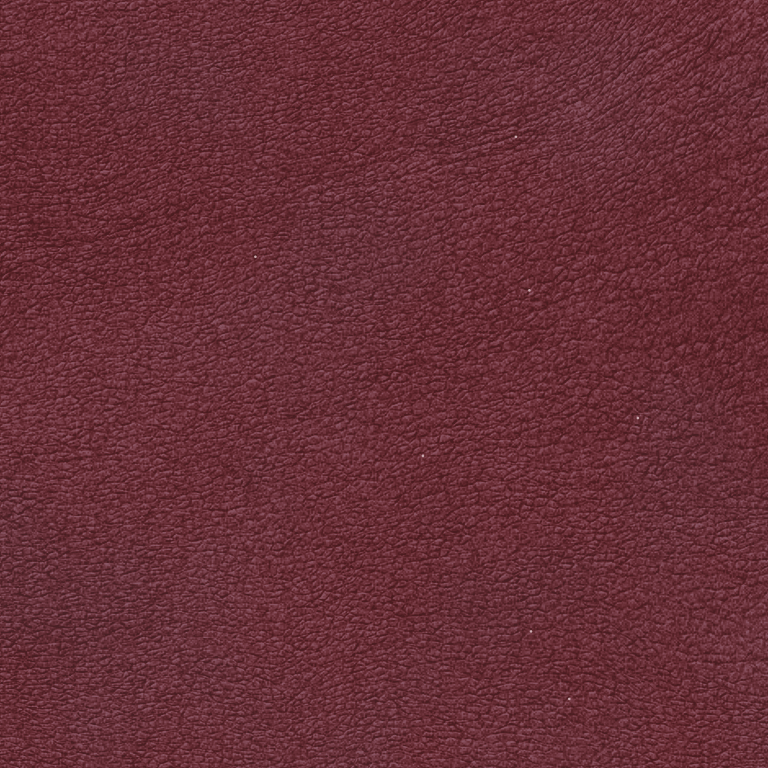
Reproduce this texture procedurally as a Shadertoy shader.

```glsl
// Burgundy leather with fine pebbled grain, slanting folds and soft purple sheen.

vec2 hash2(vec2 p) {
    vec3 a = fract(p.xyx * vec3(0.1031, 0.1030, 0.0973));
    a += dot(a, a.yzx + 33.33);
    return fract((a.xx + a.yz) * a.zy);
}

float noise(vec2 p) {
    vec2 i = floor(p), f = fract(p);
    f = f * f * (3.0 - 2.0 * f);
    return mix(mix(hash2(i).x, hash2(i + vec2(1, 0)).x, f.x),
               mix(hash2(i + vec2(0, 1)).x, hash2(i + vec2(1, 1)).x, f.x), f.y);
}

float fbm(vec2 p) {
    float sum = 0.0, amp = 0.5;
    for (int i = 0; i < 4; i++) {
        sum += amp * noise(p);
        p = p * 2.03 + 17.3;
        amp *= 0.5;
    }
    return sum / 0.9375;
}

// Gap between the two nearest cell centres: zero along a crease
float creaseGap(vec2 p) {
    vec2 cell = floor(p), f = fract(p);
    float near = 9.0, second = 9.0;
    for (int y = -1; y <= 1; y++)
    for (int x = -1; x <= 1; x++) {
        vec2 o = vec2(x, y);
        float d = length(o + 0.08 + 0.84 * hash2(cell + o) - f);
        second = min(second, max(near, d));
        near = min(near, d);
    }
    return second - near;
}

// Bends the grain: rising to the right at the top, dipping at the right middle
vec2 flow(vec2 p) {
    float rise = (0.2 * p.x + 0.13 * p.x * p.x) * smoothstep(-0.2, 1.2, p.y);
    float dip = 0.06 * p.x * p.x * exp(-pow((p.y - 0.45) / 0.33, 2.0));
    float sway = 0.045 * (noise(p * 3.0 + 4.0) - 0.5) + 0.022 * (noise(p * 8.0) - 0.5);
    return vec2(p.x + 0.03 * noise(p * 4.0 + 9.0), p.y - rise + dip + sway);
}

// Where the hide is pulled into long folds
float foldMask(vec2 p, vec2 q) {
    float band = exp(-pow((q.y - 0.67) / 0.035, 2.0));
    float edge = smoothstep(0.75, 1.0, p.x) * smoothstep(0.3, 0.5, p.y);
    float patches = smoothstep(0.5, 0.75, noise(q * vec2(3, 7) + 31.0));
    return clamp(0.8 * band + 0.6 * edge + 0.45 * patches, 0.0, 1.0);
}

float leatherHeight(vec2 p) {
    vec2 q = flow(p);
    vec2 ragged = vec2(noise(p * 90.0), noise(p * 90.0 + 50.0)) - 0.5;
    vec2 g = q + vec2(0.005, 0.003) * ragged;

    // Small pebbles, wider than tall, with creases of varying depth
    float gap = creaseGap(g * vec2(70, 122) + 40.0);
    float depth = mix(0.5, 1.1, noise(q * vec2(35, 50) + 7.0));
    float h = 1.0 - depth * (1.0 - smoothstep(0.0, 0.45, gap)) + 0.25 * gap;

    // Longer creases joining several pebbles
    float longGap = creaseGap(g * vec2(20, 56) + 80.0);
    h -= 0.6 * (1.0 - smoothstep(0.0, 0.2, longGap));

    // Stretched wrinkles inside the folds
    float wrinkle = 1.0 - abs(2.0 * noise(g * vec2(9, 80) + 120.0) - 1.0);
    return h - 1.3 * foldMask(p, q) * (wrinkle * wrinkle - 0.4);
}

void mainImage(out vec4 fragColor, in vec2 fragCoord) {
    vec2 p = fragCoord / iResolution.y;
    vec2 toLight = 0.001 * normalize(vec2(-0.35, 1.0));

    // Relief lit from above, with darkened creases
    float above = leatherHeight(p + toLight);
    float below = leatherHeight(p - toLight);
    float relief = clamp(below - above, -0.9, 1.0);
    float tone = 0.59 + 0.52 * relief - 0.2 * (1.0 - 0.5 * (above + below));

    // Broad shading and fine surface speckle
    tone += 0.26 * (fbm(flow(p) * vec2(3, 6) + 60.0) - 0.5);
    tone += 0.9 * (noise(p * 470.0) - 0.5);
    tone = clamp(tone, -0.1, 1.2);

    // Oxblood in the shade to dusty rose on the highlights
    vec3 color = vec3(0.31, 0.115, 0.13) + tone * vec3(0.19, 0.07, 0.09)
               + tone * tone * vec3(0.0, 0.085, 0.095);

    // Purple sheen in patches
    float sheen = smoothstep(0.4, 0.7, fbm(p * 4.5 + 20.0));
    sheen += 0.5 * smoothstep(0.6, 0.0, length(p - vec2(0.05, 0.15)));
    color += sheen * vec3(-0.004, 0.011, 0.014);

    // Rare pale dust specks
    vec2 dustCell = floor(p * 14.0);
    vec2 dustPos = 0.2 + 0.6 * hash2(dustCell + 5.0);
    float dust = 1.0 - smoothstep(0.01, 0.035, length(fract(p * 14.0) - dustPos));
    color = mix(color, vec3(0.8, 0.68, 0.7), dust * step(0.985, hash2(dustCell + 90.0).y));

    fragColor = vec4(color, 1.0);
}
```
